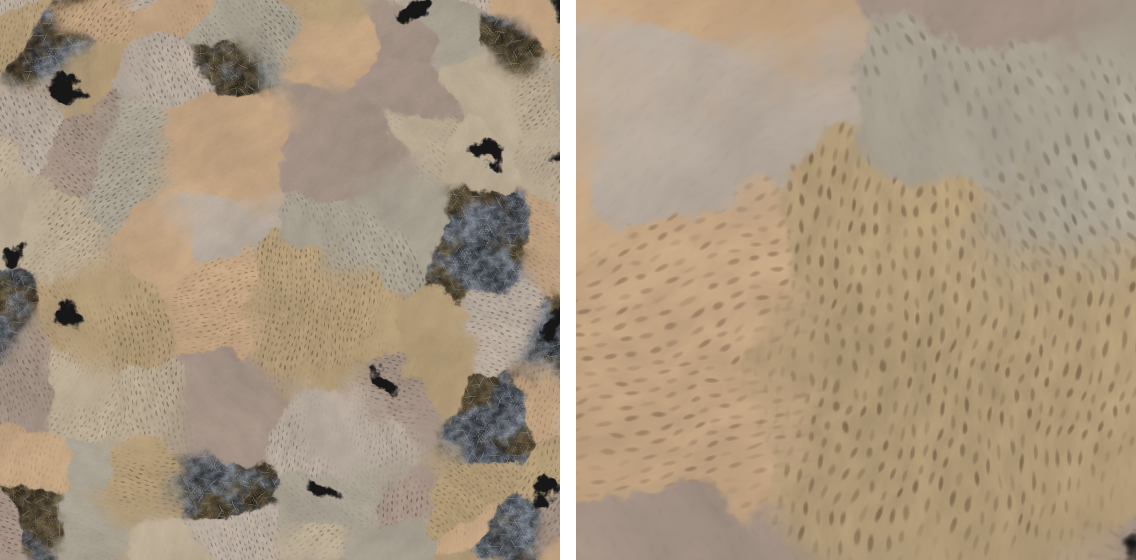
Left, the full canvas; right, a detail of the centre.
A Shadertoy shader for this texture:

```glsl
// Patchwork of soft, pored skin-like swatches with scattered dark scratched stones.

const vec3 SOOT = vec3(0.09, 0.09, 0.09);
const vec3 OLIVE = vec3(0.30, 0.26, 0.19);
const vec3 SLATE = vec3(0.36, 0.38, 0.41);
const vec3 GOLD = vec3(0.58, 0.49, 0.30);
const vec3 SCRATCH = vec3(0.60, 0.62, 0.63);
const vec3 SWATCHES[6] = vec3[6](
    vec3(0.77, 0.65, 0.52),   // peach
    vec3(0.71, 0.62, 0.48),   // tan
    vec3(0.74, 0.68, 0.59),   // cream
    vec3(0.67, 0.64, 0.58),   // grey
    vec3(0.65, 0.58, 0.53),   // mauve
    vec3(0.73, 0.68, 0.63));  // pale

vec3 hash3(vec2 p) {
    vec3 h = fract(p.xyx * vec3(0.1031, 0.1030, 0.0973));
    h += dot(h, h.yxz + 33.33);
    return fract((h.xxy + h.yzz) * h.zyx);
}

mat2 rotation(float a) {
    return mat2(cos(a), sin(a), -sin(a), cos(a));
}

// Layered sines, roughly -1..1
float waves(vec2 p) {
    float sum = 0.0, amp = 0.5;
    for (int i = 0; i < 5; i++) {
        sum += amp * sin(p.x + 1.7 * sin(0.9 * p.y));
        p = mat2(1.6, 1.2, -1.2, 1.6) * p + 1.7;
        amp *= 0.55;
    }
    return sum;
}

// One soft stroke per staggered cell, running along y
float strokes(vec2 p, float halfWidth) {
    p.y += 7.0 * hash3(vec2(floor(p.x), 5.0)).x;
    vec3 rnd = hash3(floor(p) + 300.0);
    vec2 f = fract(p) - 0.5 - 0.3 * (rnd.xy - 0.5);
    f.x += f.y * (rnd.z - 0.5) * 0.5;
    float d = length(f / vec2(halfWidth, 0.36));
    return (1.0 - smoothstep(0.35, 1.1, d)) * (0.3 + 0.7 * rnd.y);
}

vec3 skinColor(vec2 p, vec3 rnd) {
    vec3 color = SWATCHES[int(rnd.x * 5.99)];
    vec2 r = rotation((rnd.y - 0.5) * 2.6) * p;
    r += 0.012 * vec2(waves(p * 11.0), waves(p * 13.0 + 4.0));
    float pored = smoothstep(0.25, 0.55, rnd.z) * smoothstep(-0.7, 0.2, waves(p * 14.0 + rnd.xy * 9.0));
    float pores = strokes(r * vec2(125.0, 76.0), 0.24);
    float wrinkles = waves(r * vec2(130.0, 55.0));
    float grain = waves(r * vec2(260.0, 130.0));
    float shade = 0.97 + 0.045 * waves(p * 16.0 + rnd.yz * 20.0);
    shade += 0.022 * wrinkles + 0.035 * pored * grain;
    color *= shade;
    return mix(color, color * vec3(0.70, 0.66, 0.64), pores * (0.06 + 0.8 * pored));
}

vec3 stoneColor(vec2 p, vec3 rnd) {
    float tint = smoothstep(-0.35, 0.35, waves(p * 22.0 + rnd.xy * 9.0) + rnd.x - 0.5);
    vec3 color = mix(OLIVE, SLATE, tint);
    color *= 0.95 + 0.30 * waves(p * 45.0) + 0.28 * waves(p * 190.0);
    float flecks = strokes(rotation(0.6) * p * vec2(230.0, 190.0), 0.3);
    color = mix(color, mix(GOLD, SCRATCH, tint), 0.5 * flecks * smoothstep(-0.2, 0.5, waves(p * 60.0)));
    for (int i = 0; i < 3; i++) {
        vec2 r = rotation(float(i) * 1.1 + rnd.y * 3.0) * p + 0.002 * waves(p * 70.0);
        color = mix(color, SCRATCH, 0.45 * strokes(r * vec2(48.0, 26.0), 0.06));
    }
    return color;
}

vec2 siteOffset(vec2 id) {
    return 0.5 + 0.75 * (hash3(id + 50.0).xy - 0.5);
}

// Rounded-square distance to a site, with a random size bias
float siteDistance(vec2 q, vec2 id) {
    vec2 d = rotation((hash3(id + 90.0).x - 0.5) * 0.8) * (q - id - siteOffset(id));
    d *= d;
    return sqrt(sqrt(dot(d, d))) - 0.28 * hash3(id + 70.0).z;
}

// One stone in every seven columns of a row, away from the middle
bool isStone(vec2 id) {
    float shift = floor(7.0 * hash3(vec2(id.y + 40.0, 11.0)).y);
    return mod(id.x + shift, 7.0) < 0.5 && length(id + siteOffset(id)) > 1.9;
}

// Blends the nearest patches; sharpness sets how crisp their borders are
vec3 patchwork(vec2 p, vec2 q, float sharpness) {
    vec2 base = floor(q);
    float nearest = 9.0;
    for (int k = 0; k < 25; k++)
        nearest = min(nearest, siteDistance(q, base + vec2(k % 5 - 2, k / 5 - 2)));
    vec4 sum = vec4(0.0);
    for (int k = 0; k < 25; k++) {
        vec2 id = base + vec2(k % 5 - 2, k / 5 - 2);
        float weight = exp(-sharpness * (siteDistance(q, id) - nearest));
        if (weight < 0.004) continue;
        vec3 rnd = hash3(id + 120.0);
        vec3 color = isStone(id) ? stoneColor(p, rnd) : skinColor(p, rnd);
        sum += weight * vec4(color, 1.0);
    }
    return sum.rgb / sum.a;
}

// Small ragged black gaps in a sparse grid
float gaps(vec2 p) {
    vec2 id = floor(p);
    vec3 rnd = hash3(id + 210.0);
    vec2 f = rotation(rnd.x * 6.0) * (fract(p) - 0.5 - 0.4 * (rnd.xy - 0.5));
    float present = step(rnd.z, 0.26) * step(2.0, length(id + 0.5));
    return present * (1.0 - smoothstep(0.11, 0.18, length(f * vec2(0.75, 1.2))));
}

void mainImage(out vec4 fragColor, in vec2 fragCoord) {
    vec2 p = (fragCoord - 0.5 * iResolution.xy) / iResolution.y;
    vec2 ragged = vec2(waves(p * 42.0), waves(p * 42.0 + 9.0));

    // Patches shrink towards the rim
    vec2 q = p * (5.5 + 7.0 * dot(p, p)) + 0.10 * ragged;
    float sharpness = mix(9.0, 75.0, smoothstep(-0.45, 0.25, waves(p * 15.0 + 3.0)));

    vec3 color = patchwork(p, q, sharpness);
    color = mix(color, SOOT, gaps(p * 7.0 + 0.14 * ragged));
    fragColor = vec4(color, 1.0);
}
```
